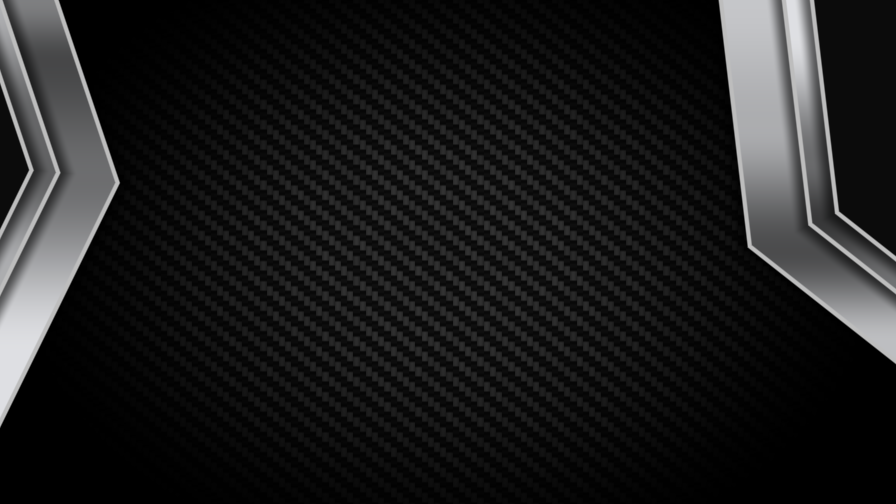
Reproduce this background procedurally as a Shadertoy shader.

```glsl
// Dark carbon-fibre twill under a soft vignette, framed by brushed metal chevrons.
// The twill is a column-shifted repeat; each chevron is the overlap of two half
// planes, stacked from outside to inside with a bright rim and a cast shadow.

#define TOW_WIDTH 0.0123
#define TWILL_PERIOD 0.040
#define FIBRE_LIGHT 0.185
#define FIBRE_DARK 0.035
#define RIM_WIDTH 0.0085
#define RIM_TONE 0.74
#define SHADOW_REACH 0.032
#define LEFT_SLOPES vec2(0.335, -0.49)
#define RIGHT_SLOPES vec2(-0.118, -1.27)

float hash(vec2 p) {
    return fract(sin(dot(p, vec2(127.1, 311.7))) * 43758.5453);
}

// Signed distance to a wedge; side is 1 when it fills to the left, -1 to the right
float wedge(vec2 p, vec2 corner, vec2 slopes, float side) {
    vec2 q = p - corner;
    vec2 planes = (side * q.x + slopes * q.y) / sqrt(1.0 + slopes * slopes);
    return max(planes.x, planes.y);
}

// Smooth vertical gradient through four tones, stops listed from the top down
float gradient(float y, vec4 stops, vec4 tones) {
    float tone = mix(tones.x, tones.y, smoothstep(stops.x, stops.y, y));
    tone = mix(tone, tones.z, smoothstep(stops.y, stops.z, y));
    return mix(tone, tones.w, smoothstep(stops.z, stops.w, y));
}

// Twill: every tow is shifted a quarter period below its left neighbour
float carbon(vec2 p) {
    float column = floor(p.x / TOW_WIDTH);
    float across = fract(p.x / TOW_WIDTH);
    float run = p.y / TWILL_PERIOD + column * 0.25;
    float along = fract(run);
    float raised = smoothstep(0.02, 0.14, along) * (1.0 - smoothstep(0.48, 0.62, along));
    float rounded = 0.65 + 0.35 * sin(3.14159 * across);
    float variation = 0.9 + 0.2 * hash(vec2(column, floor(run)));
    float crossing = 0.025 * smoothstep(0.65, 0.78, along) * (1.0 - smoothstep(0.85, 0.98, along));
    return FIBRE_DARK + crossing + (FIBRE_LIGHT - FIBRE_DARK) * raised * rounded * variation;
}

// Lay one plate over the colour: shadow, then rim, then face
vec3 layPlate(vec3 color, float d, vec3 face) {
    float pixel = 1.0 / iResolution.y;
    color *= mix(0.42, 1.0, smoothstep(0.0, SHADOW_REACH, d));
    float inRim = 1.0 - smoothstep(-pixel, pixel, d);
    float inFace = 1.0 - smoothstep(-pixel, pixel, d + RIM_WIDTH);
    color = mix(color, vec3(RIM_TONE), inRim);
    return mix(color, face, inFace);
}

void mainImage(out vec4 fragColor, in vec2 fragCoord) {
    vec2 p = fragCoord / iResolution.y;
    float aspect = iResolution.x / iResolution.y;
    vec3 steel = vec3(0.99, 0.995, 1.01);
    vec3 core = vec3(0.045);

    // Carbon ground, fading to black towards the corners
    vec2 fromCenter = (p - vec2(0.5 * aspect, 0.5)) / vec2(0.90, 0.66);
    float vignette = 1.0 - smoothstep(0.15, 1.0, length(fromCenter));
    vec3 color = vec3(carbon(p) * vignette);

    // Left chevrons
    float outerTone = gradient(p.y, vec4(1.0, 0.88, 0.65, 0.30), vec4(0.50, 0.28, 0.43, 0.88));
    float innerTone = gradient(p.y, vec4(1.0, 0.77, 0.65, 0.47), vec4(0.70, 0.40, 0.38, 0.68));
    color = layPlate(color, wedge(p, vec2(0.238, 0.637), LEFT_SLOPES, 1.0), steel * outerTone);
    color = layPlate(color, wedge(p, vec2(0.120, 0.657), LEFT_SLOPES, 1.0), steel * innerTone);
    color = layPlate(color, wedge(p, vec2(0.067, 0.662), LEFT_SLOPES, 1.0), core);

    // Right chevrons, anchored to the right edge
    vec2 r = vec2(p.x - aspect, p.y);
    outerTone = gradient(p.y, vec4(1.0, 0.75, 0.50, 0.32), vec4(0.78, 0.68, 0.30, 0.75));
    innerTone = gradient(p.y, vec4(0.93, 0.68, 0.56, 0.43), vec4(0.88, 0.42, 0.22, 0.45));
    color = layPlate(color, wedge(r, vec2(-0.294, 0.509), RIGHT_SLOPES, -1.0), steel * outerTone);
    color = layPlate(color, wedge(r, vec2(-0.174, 0.553), RIGHT_SLOPES, -1.0), steel * innerTone);
    color = layPlate(color, wedge(r, vec2(-0.121, 0.576), RIGHT_SLOPES, -1.0), core);

    fragColor = vec4(color, 1.0);
}
```
